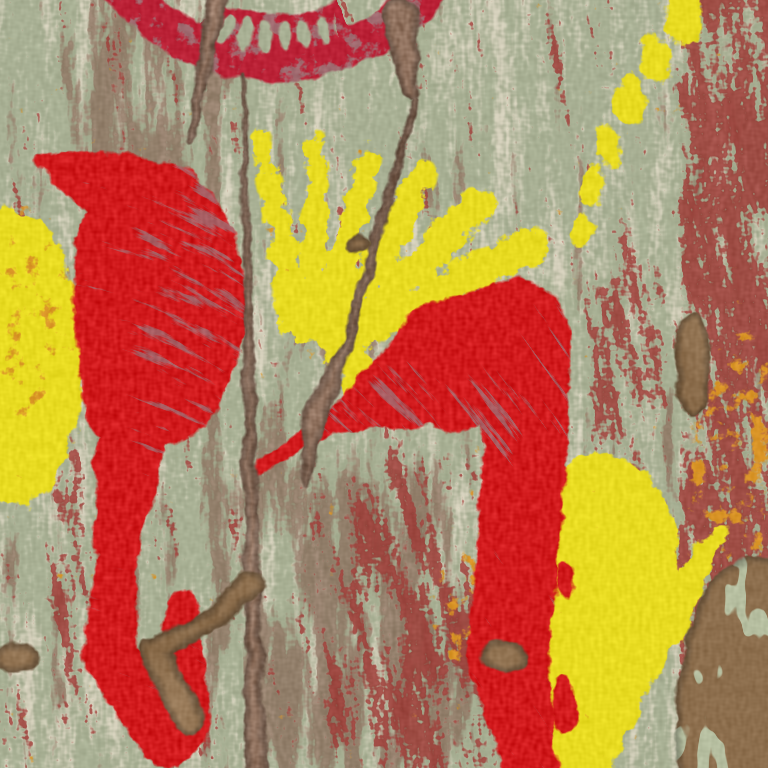
Give the GLSL for this texture, as a Shadertoy shader.

```glsl
// Weathered boards under loose paint: sage and rust streaks, yellow splashes,
// red strokes, brown drips. Noise tears the edges of tapered paths and ovals.

const vec3 SAGE = vec3(.66, .69, .58), RUST = vec3(.61, .23, .21), BROWN = vec3(.54, .43, .36);
const vec3 YELLOW = vec3(.91, .86, .13), MAUVE = vec3(.63, .42, .44), UMBER = vec3(.51, .4, .28);

vec2 gradient(vec2 cell) {
  float a = 6.28 * fract(sin(dot(cell, vec2(127.1, 311.7))) * 43758.5);
  return vec2(cos(a), sin(a));
}
float corner(vec2 i, vec2 f, vec2 o) { return dot(gradient(i + o), f - o); }
float noise(vec2 p) {
  vec2 i = floor(p), f = p - i, u = f * f * (3. - 2. * f), e = vec2(1, 0);
  return mix(mix(corner(i, f, e.yy), corner(i, f, e), u.x),
             mix(corner(i, f, e.yx), corner(i, f, e.xx), u.x), u.y);
}
float fbm(vec2 p) {
  float sum = 0., amp = .6;
  for (int i = 0; i < 4; i++) { sum += amp * noise(p); p = p * 2.03 + 7.3; amp *= .55; }
  return sum;
}
// Tapered capsule; each end holds position and radius
float stroke(vec2 p, vec3 a, vec3 b) {
  vec2 d = b.xy - a.xy, q = p - a.xy;
  float t = clamp(dot(q, d) / dot(d, d), 0., 1.);
  return length(q - d * t) - mix(a.z, b.z, t);
}
float path(vec2 p, mat4x3 k) {
  return min(stroke(p, k[0], k[1]), min(stroke(p, k[1], k[2]), stroke(p, k[2], k[3])));
}
float oval(vec2 p, float x, float y, float rx, float ry) {
  vec2 r = vec2(rx, ry), q = (p - vec2(x, y)) / r;
  float k = length(q);
  return k * (k - 1.) / max(length(q / r), .001);
}
float zone(vec2 p, float x, float y, float rx, float ry) {
  return smoothstep(1.25, .4, length((p - vec2(x, y)) / vec2(rx, ry)));
}
float cover(float d) { return smoothstep(.0025, -.0025, d); }
float ramp(float x) { return smoothstep(0., .22, x); }
vec3 raised(vec3 under, vec3 paint, float d) {
  return mix(under, paint * (1.08 - .3 * smoothstep(-.013, 0., d)), cover(d));
}

// Fan of rays thrown up from a thick root
float yellowFan(vec2 p) {
  float d = stroke(p, vec3(.43, .6, .04), vec3(.47, .5, .025));
  for (float t = 0.; t < 1.1; t += .2) {
    vec3 tip = vec3(.34 + .35 * t, .82 - .14 * t * t, .01 + .015 * t);
    d = min(d, stroke(p, tip, vec3(.39 + .1 * t, .58, .025)));
  }
  return d;
}
// Two pools and a climbing row of drops
float yellowPools(vec2 p) {
  float d = min(oval(p, .015, .535, .095, .195), oval(p, .79, .26, .095, .15));
  for (float t = 0.; t < 1.1; t += .2) {
    float r = .013 + .009 * t;
    d = min(d, oval(p, .76 + .13 * t * sqrt(t), .7 + .28 * t, r, r * 1.7));
  }
  return min(d, path(p, mat4x3(.935, .31, .008, .87, .19, .03, .79, .18, .085, .745, -.01, .045)));
}
float redStrokes(vec2 p) {
  float d = oval(p, .206, .603, .112, .185);
  d = min(d, path(p, mat4x3(.06, .79, .014, .17, .74, .06, .137, .67, .042, .15, .46, .038)));
  d = min(d, path(p, mat4x3(.17, .42, .045, .15, .26, .027, .145, .14, .037, .22, .045, .043)));
  d = min(d, stroke(p, vec3(.235, .06, .04), vec3(.238, .21, .02)));
  d = min(d, path(p, mat4x3(.33, .385, .007, .43, .45, .014, .59, .525, .085, .67, .565, .071)));
  return min(d, path(p, mat4x3(.67, .565, .071, .685, .43, .055, .662, .15, .053, .695, -.02, .035)));
}

void mainImage(out vec4 fragColor, in vec2 fragCoord) {
  vec2 p = fragCoord / iResolution.xy;
  vec2 w = p + .012 * vec2(fbm(p * 24.), fbm(p.yx * 24.));
  float grain = noise(p * vec2(190, 75)) + .6 * noise(p * vec2(110, 240));
  float blotch = fbm(p * 7.), wear = fbm(p * 38.);

  // Boards: pale wear and brown stains
  float streak = fbm(p * vec2(42, 4.5)) + .3 * grain + .4 * blotch;
  vec3 col = mix(SAGE, vec3(.83, .81, .73), smoothstep(-.1, .5, streak));
  float stain = zone(p, .18, .88, .13, .2) + zone(p, .45, .2, .25, .32);
  col = mix(col, BROWN, .75 * ramp(fbm(p.yx * vec2(6, 34)) + .4 * stain - .2 + .2 * grain));

  // Dry rust brushwork, densest past the right seam
  float dry = zone(p, .54, .17, .15, .27) + zone(p, .81, .53, .06, .18) + zone(p, .09, .27, .03, .2);
  float side = smoothstep(.872, .895, w.x);
  float slant = fbm(vec2(p.x + .2 * p.y, p.y) * vec2(38, 8)) + .4 * grain;
  col = mix(col, RUST, .85 * ramp(slant + .42 * dry + .55 * side - .3));

  // Yellow paint with orange spatter
  float pools = min(yellowPools(w) + .018 * wear, yellowFan(w) + .03 * max(wear, -.1));
  col = mix(col, YELLOW, cover(pools));
  float spatter = zone(p, .97, .42, .1, .2) * side + zone(p, .04, .58, .05, .16) + zone(p, .6, .22, .04, .09);
  col = mix(col, vec3(.85, .58, .15), ramp(wear + .35 * spatter - .38));

  // Red strokes scratched along bristle tracks
  float red = redStrokes(w);
  float spots = min(oval(w, .735, .245, .012, .024), oval(w, .735, .082, .016, .035));
  col = mix(col, vec3(.82, .1, .11) + .035 * grain, cover(min(red, spots) + .008 * wear));
  float worn = zone(p, .25, .62, .11, .2) + zone(p, .56, .46, .17, .07);
  float bristle = fbm(vec2(p.x * 13., (p.y + p.x * p.x) * 65.));
  col = mix(col, MAUVE, .85 * ramp(bristle + .28 * worn - .3) * cover(red));

  // Crimson arc with a row of pale beads
  vec2 q = w - vec2(.358, 1.176);
  float ring = length(q), angle = atan(q.x, -q.y), pitch = .115;
  float arc = min(abs(ring - .255) - .026, max(abs(ring - .22) - .026, abs(angle) - .43));
  col = mix(col, mix(vec3(.73, .13, .21), MAUVE, ramp(wear)), cover(arc));
  vec2 bead = vec2((mod(angle, pitch) - .5 * pitch) * ring, ring);
  col = mix(col, SAGE, cover(max(oval(bead, 0., .224, .009, .021), abs(angle) - .37)));

  // Board seam, thin drips and raised blobs
  float drip = stroke(w, vec3(.317, .9, .003), vec3(.333, -.02, .014));
  drip = min(drip, path(w, mat4x3(.54, .87, .005, .45, .545, .008, .408, .455, .016, .397, .37, .004)));
  drip = min(drip, stroke(w, vec3(.52, .98, .024), vec3(.535, .88, .012)));
  drip = min(drip, stroke(w, vec3(.282, 1, .014), vec3(.25, .82, .005)));
  col = raised(col, BROWN + .05 * grain + .12 * blotch, drip);
  float blob = path(w, mat4x3(.325, .24, .018, .285, .2, .012, .2, .15, .018, .245, .065, .022));
  blob = min(blob, min(oval(w, .655, .145, .03, .022), oval(w, .468, .682, .015, .012)));
  blob = min(blob, min(oval(w, .02, .145, .03, .02), oval(w, .902, .525, .024, .068)));
  col = raised(col, UMBER + .12 * blotch, blob);

  // Marbled mass in the lower right
  float swirl = sin(32. * p.x + 9. * p.y + 12. * fbm(p * vec2(9, 5)));
  col = raised(col, mix(UMBER, SAGE, ramp(swirl - .5)), oval(w, .985, .06, .105, .215));

  fragColor = vec4(col + .055 * grain, 1);
}
```
